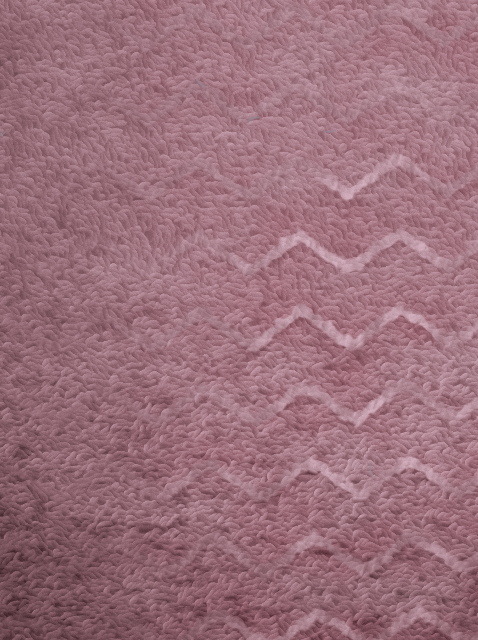
Reproduce this texture procedurally as a WebGL 1 fragment shader.

```glsl
precision highp float;
// Dusty rose plush fleece with embossed zigzag rows, lit from the upper right.
uniform vec2 u_resolution;

// Lengths are fractions of the canvas height.
const float ZIG_PERIOD = 0.156;
const float ZIG_HEIGHT = 0.052;
const float ROW_STEP = 0.118;
const float FIRST_ROW = 0.012;
const float BAND_HALF = 0.0088;
const float ROW_TILT = 0.016;
const float TUFT_CELL = 0.0088;
const vec2 TUFT_SIZE = vec2(1.05, 0.42);
const float FUR_CONTRAST = 0.25;
const float BAND_GLOSS = 0.36;
const vec3 SHADOW_ROSE = vec3(0.35, 0.22, 0.25);
const vec3 MID_ROSE = vec3(0.57, 0.405, 0.445);
const vec3 PALE_ROSE = vec3(0.73, 0.58, 0.63);
const vec3 LINT_GREY = vec3(0.56, 0.54, 0.59);

float hash(vec2 p) {
  vec3 q = fract(p.xyx * 0.1031);
  q += dot(q, q.yzx + 33.33);
  return fract((q.x + q.y) * q.z);
}

float noise(vec2 p) {
  vec2 i = floor(p), f = fract(p);
  f = f * f * (3.0 - 2.0 * f);
  return mix(mix(hash(i), hash(i + vec2(1, 0)), f.x),
             mix(hash(i + vec2(0, 1)), hash(i + vec2(1, 1)), f.x), f.y);
}

float fbm(vec2 p) {
  return 0.55 * noise(p) + 0.3 * noise(p * 2.1 + 7.3) + 0.15 * noise(p * 4.3 + 19.1);
}

vec2 rotate(vec2 p, float a) {
  float c = cos(a), s = sin(a);
  return vec2(c * p.x + s * p.y, c * p.y - s * p.x);
}

// Overlapping curved tufts; the highest one dominates a soft blend.
float fur(vec2 p, float flow) {
  vec2 g = p / TUFT_CELL, cell = floor(g);
  float weight = 0.5, sum = -0.5;
  for (int j = -2; j <= 2; j++) {
    for (int i = -2; i <= 2; i++) {
      vec2 id = cell + vec2(float(i), float(j));
      float seed = hash(id + 3.7), rise = hash(id + 51.3);
      vec2 center = id + vec2(hash(id + 11.1), hash(id + 29.9));
      vec2 q = rotate(g - center, flow + (seed - 0.5) * 1.7);
      q.y += (rise - 0.5) * 0.7 * q.x * q.x;
      q /= TUFT_SIZE;
      float w = exp(6.0 * (1.0 - dot(q, q) + 0.7 * rise));
      sum += w * (0.75 * clamp(q.y, -1.0, 1.0) + 1.1 * (seed - 0.5) + 0.1);
      weight += w;
    }
  }
  return sum / weight;
}

// Signed vertical offset from the nearest zigzag centre line, positive below.
float zigzag(vec2 p) {
  float peak = 0.617 + 0.04 * p.y * p.y;
  float tooth = 2.0 * abs(fract((p.x - peak) / ZIG_PERIOD + 0.5) - 0.5);
  tooth = mix(tooth, smoothstep(0.0, 1.0, tooth), 0.35);
  float y = p.y - FIRST_ROW - tooth * ZIG_HEIGHT - ROW_TILT * (0.63 - p.x);
  return (fract(y / ROW_STEP + 0.5) - 0.5) * ROW_STEP;
}

// Short bent hairs scattered over the pile.
float lint(vec2 p, float width) {
  float cover = 0.0;
  for (int i = 0; i < 5; i++) {
    vec2 id = vec2(float(i) * 7.0 + 2.0, 91.0);
    vec2 q = p - vec2(0.72 * hash(id), hash(id + 5.0));
    q = rotate(q, 6.28 * hash(id + 9.0));
    q.y += 25.0 * q.x * q.x;
    float along = 1.0 - smoothstep(0.006, 0.013, abs(q.x));
    cover = max(cover, along * (1.0 - smoothstep(0.0004, 0.0008 + width, abs(q.y))));
  }
  return cover;
}

void main() {
  vec2 p = gl_FragCoord.xy / u_resolution.y;
  p.y = 1.0 - p.y;
  float pixel = 1.0 / u_resolution.y;
  float low = smoothstep(0.3, 0.8, p.y);

  // Pile direction turns from diagonal to flat down the cloth.
  float flow = mix(-0.65, 0.12, low) + 1.6 * (fbm(p * 13.0) - 0.5);
  vec2 up = vec2(p.x, -p.y) + 40.0;
  float pile = fur(up, flow);
  float fibre = noise(rotate(up, flow) * vec2(130.0, 430.0)) - 0.5;
  float patches = fbm(p * vec2(9.0, 14.0) + 4.0) - 0.5;
  float cracks = smoothstep(0.56, 0.76, fbm(p * vec2(32.0, 80.0) + 60.0));

  // Broad light, falling off to the left and the bottom.
  float light = 0.76 - 0.30 * smoothstep(0.36, -0.04, p.x) * mix(0.6, 1.0, low);
  light -= 0.28 * smoothstep(0.62, 1.06, p.y);
  light -= 0.14 * smoothstep(0.64, 0.78, p.x) * smoothstep(0.72, 1.0, p.y);
  float tone = light + FUR_CONTRAST * mix(0.85, 1.15, low) * pile;
  tone += 0.16 * fibre + 0.26 * patches - cracks * mix(0.08, 0.24, low);

  // Flattened ribbon with ragged edges, upright strands and a shaded lip.
  vec2 ragged = (vec2(noise(p * 130.0), noise(p * 110.0 + 31.0)) - 0.5) * 0.008;
  float offset = zigzag(p + ragged);
  float band = 1.0 - smoothstep(BAND_HALF - 0.003, BAND_HALF + 0.003 + pixel, abs(offset));
  float lip = smoothstep(0.006, 0.012, offset) * (1.0 - smoothstep(0.012, 0.026, offset));
  float shown = mix(0.32, 1.0, smoothstep(0.2, 0.56, p.x)) * mix(0.5, 1.0, smoothstep(0.12, 0.38, p.y));
  shown *= 0.45 + 0.9 * smoothstep(0.25, 0.7, fbm(p * 17.0 + 80.0));
  float strand = noise(vec2(p.x * 210.0 + p.y * 55.0, p.y * 65.0)) - 0.5;
  float ribbon = light + 0.05 + BAND_GLOSS * (shown - 0.3) + 0.3 * strand + 0.09 * pile + 0.1 * fibre;
  tone = mix(tone, ribbon, band * clamp(0.35 + 0.6 * shown, 0.0, 0.9));
  tone -= 0.12 * lip * (0.5 + 0.5 * shown);

  // Colour ramp, rosier in the pile and greyer on the ribbons.
  tone = clamp(tone, -0.25, 1.25);
  vec3 color = tone < 0.58 ? mix(SHADOW_ROSE, MID_ROSE, tone / 0.58)
                           : mix(MID_ROSE, PALE_ROSE, (tone - 0.58) / 0.42);
  float rosy = (1.0 - band) * smoothstep(0.05, 0.45, p.x) * (0.5 - 1.5 * patches);
  color += rosy * vec3(0.022, -0.022, -0.014);
  color = mix(color, LINT_GREY, 0.6 * lint(p, pixel));
  gl_FragColor = vec4(color, 1.0);
}
```
